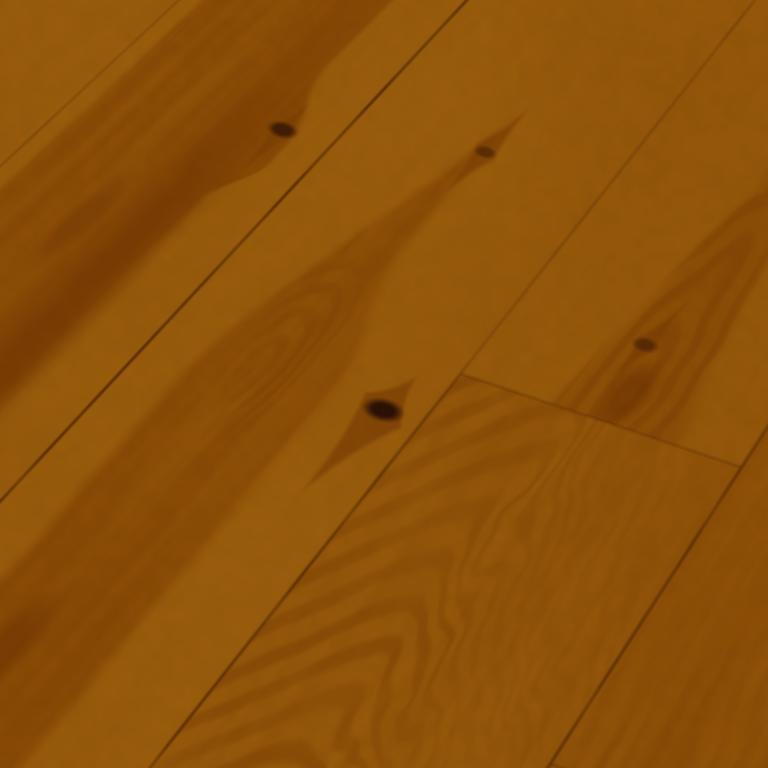
Give the GLSL for this texture, as a Shadertoy shader.

```glsl
// Varnished pine floorboards running diagonally, with heartwood, knots and ring figure.
// A fan of lines gives a board coordinate; each board has its own bands, rings and noise.

const vec3 SAPWOOD = vec3(0.598, 0.362, 0.048);
const vec3 HEARTWOOD = vec3(0.52, 0.278, 0.016);
const vec3 DEEPWOOD = vec3(0.42, 0.192, 0.01);
const vec3 KNOT_DARK = vec3(0.165, 0.065, 0.025);
const vec3 SEAM_DARK = vec3(0.33, 0.16, 0.012);
const float SEAM_X = 0.195, SEAM_LEAN = 0.788; // reference seam at n = 0
const float BOARD_WIDTH = 0.518, BOARD_FAN = 0.143; // spacing and perspective
const float END_SLOPE = 0.333, END_MAIN = 0.713, END_SIDE = 0.244;
const float SEAM_HALF = 0.0018, EDGE_BLUR = 0.0027;

// Knots: position, core radius, darkness; flares: length back, length ahead, width
const int KNOT_COUNT = 4;
const vec4 KNOTS[4] = vec4[4](vec4(0.368, 0.831, 0.02, 0.75), vec4(0.499, 0.466, 0.027, 1.0),
    vec4(0.632, 0.802, 0.015, 0.45), vec4(0.84, 0.551, 0.018, 0.45));
const vec3 FLARES[4] = vec3[4](vec3(0.09, 0.055, 0.012), vec3(0.175, 0.072, 0.032),
    vec3(0.08, 0.092, 0.015), vec3(0.06, 0.09, 0.013));

float hash(vec2 p) {
    vec3 q = fract(p.xyx * 0.1031);
    q += dot(q, q.yzx + 33.33);
    return fract((q.x + q.y) * q.z);
}

float noise(vec2 p) {
    vec2 i = floor(p), f = fract(p);
    f *= f * (3.0 - 2.0 * f);
    return mix(mix(hash(i), hash(i + vec2(1, 0)), f.x),
        mix(hash(i + vec2(0, 1)), hash(i + 1.0), f.x), f.y);
}

// Layered noise, centred on zero
float fbm(vec2 p) {
    float sum = -0.48, amp = 0.55;
    for (int i = 0; i < 3; i++) { sum += amp * noise(p); p = p * 2.03 + 17.3; amp *= 0.5; }
    return sum;
}

float below(float a, float b, float x) { return 1.0 - smoothstep(a, b, x); }
float band(float x, float lo, float hi, float soft) {
    return smoothstep(lo - soft, lo + soft, x) * below(hi - soft, hi + soft, x);
}
float lens(vec2 d, vec2 radius) { return below(0.35, 1.15, length(d / radius)); }
float rings(float phase) { return smoothstep(0.2, 1.0, 0.5 + 0.5 * cos(6.2832 * phase)); }

void mainImage(out vec4 fragColor, in vec2 fragCoord) {
    vec2 p = fragCoord / iResolution.xy;
    float blur = max(EDGE_BLUR, 1.2 / iResolution.y);

    // Board coordinates: n across, y along, w within one board
    float y = p.y, pitch = BOARD_WIDTH - BOARD_FAN * y;
    float n = (p.x - SEAM_X - SEAM_LEAN * y) / pitch;
    float board = floor(n), w = n - board, along = y + END_SLOPE * p.x;
    float wobble = fbm(vec2(n * 5.0, y * 7.0) + 40.0);
    float grain = fbm(vec2(n * 24.0, y * 2.2) + 90.0);
    float ws = w + 0.035 * wobble;
    float heart = 0.0, deep = 0.0, figure = 0.0;

    // Heartwood and growth rings of each board
    if (board == -2.0) {
        float edge = 0.74 + 0.11 * smoothstep(0.742, 0.785, y) * below(0.82, 0.91, y);
        heart = band(ws, 0.08, edge, mix(0.06, 0.02, smoothstep(0.6, 0.75, y)));
        heart *= 0.66 + 0.34 * smoothstep(0.35, 0.65, ws) + 0.5 * grain;
        deep = 0.5 * band(ws, 0.56, 0.74, 0.08) * below(0.7, 0.98, y)
            + 0.4 * lens(vec2(ws - 0.43, y - 0.714), vec2(0.07, 0.065));
        figure = 0.18 * rings(ws * 8.0 + wobble) * heart;
    } else if (board == -1.0) {
        float left = 0.19 + 0.34 * smoothstep(0.52, 0.9, y);
        float right = mix(0.67, 0.52, smoothstep(0.49, 0.68, y));
        heart = band(ws, left, right, 0.032) * below(0.8, 0.89, y);
        heart *= 0.66 + 0.45 * grain + 0.3 * below(0.05, 0.5, y);
        vec2 d = vec2(ws - 0.375, y - 0.515) / vec2(0.15, 0.13);
        float r = length(d);
        figure = 0.36 * rings(r * 3.6 + wobble) * below(0.9, 1.35, r)
            * smoothstep(-0.6, 0.5, d.x + d.y) + 0.2 * below(0.15, 0.4, r);
        deep = 0.5 * lens(vec2(ws - 0.37, y - 0.15), vec2(0.08, 0.085));
    } else if (board == 0.0 && along > END_MAIN) {
        heart = 0.55 * band(ws, 0.095 + 0.5 * y, 0.963 - 0.45 * y, 0.035);
        float r = length(vec2(ws - 0.53, y - 0.51) / vec2(0.2, 0.23));
        figure = 0.55 * rings(r * 3.2 + 1.2 * wobble) * below(0.9, 1.5, r)
            * smoothstep(0.0, 0.5, heart);
        deep = 0.6 * lens(vec2(ws - 0.54, y - 0.485), vec2(0.085, 0.05));
    } else if (board == 0.0) {
        // Cathedral arches: shallow on one flank, nearly parallel on the other
        float side = w - 0.38 + 0.2 * wobble;
        float flank = mix(0.36, 1.15, smoothstep(-0.12, 0.16, side));
        float arch = y + flank * sqrt(side * side + 0.003) + 0.05 * wobble;
        figure = rings(arch * 16.0) * mix(0.36, 0.1, smoothstep(0.02, 0.28, side));
        figure *= 0.55 + 0.9 * noise(vec2(w * 4.0, y * 12.0));
        heart = 0.24 + 0.35 * grain;
    } else if (board == 1.0) {
        heart = 0.42 + 0.4 * grain;
        figure = 0.18 * rings(w * 15.0 + y * 3.0 + 1.5 * wobble) * below(0.12, 0.35, y);
    }

    // Broad tone shift over the pale wood, then the layers of colour
    float tone = 0.13 + 0.3 * fbm(p * 3.5 + 5.0) + 0.15 * smoothstep(0.45, 1.0, p.x);
    heart = max(heart, 0.0) + tone * (1.0 - 0.6 * min(heart, 1.0)) + 0.12 * grain;
    vec3 col = mix(SAPWOOD, HEARTWOOD, clamp(heart, 0.0, 1.0));
    col = mix(col, mix(HEARTWOOD, DEEPWOOD, 0.35), figure);
    col = mix(col, DEEPWOOD, min(deep, 0.8));

    // Knots: tapering flare along the grain around a flattened dark core
    for (int i = 0; i < KNOT_COUNT; i++) {
        vec2 d = p - KNOTS[i].xy;
        float s = (d.x + d.y) * 0.707, across = abs(d.y - d.x) * 0.707;
        float taper = max(0.0, 1.0 - abs(s) / (s < 0.0 ? FLARES[i].x : FLARES[i].y));
        float flare = below(-0.005, 0.005, across - FLARES[i].z * taper * taper);
        flare *= smoothstep(0.0, 0.35, taper);
        col = mix(col, mix(HEARTWOOD, DEEPWOOD, 0.5), 0.7 * flare);
        vec2 tilted = d + 0.22 * vec2(-d.y, d.x);
        float core = length(tilted / vec2(1.0, 0.55)) / KNOTS[i].z;
        col = mix(col, KNOT_DARK, KNOTS[i].w * below(0.45, 1.2, core));
    }

    // Long seams, worn faint in places, and the butt joints
    float seam = floor(n + 0.5), gap = abs(n - seam) * pitch * 0.77;
    float strength = seam == -1.0 ? 0.95 : mix(0.75, 0.3, smoothstep(0.4, 0.56, y));
    strength *= 0.7 + 0.5 * noise(vec2(seam * 7.0, y * 24.0));
    col = mix(col, SEAM_DARK, min(strength, 1.0) * below(SEAM_HALF - blur, SEAM_HALF + blur, gap));
    float joint = abs(along - (board == 0.0 ? END_MAIN : END_SIDE));
    float jointed = step(0.0, board) * step(board, 1.0);
    col = mix(col, SEAM_DARK, 0.28 * jointed * below(0.0, SEAM_HALF + blur, joint));

    // Soft mottling
    fragColor = vec4(col * (1.0 + 0.05 * fbm(p * 60.0)), 1.0);
}
```
